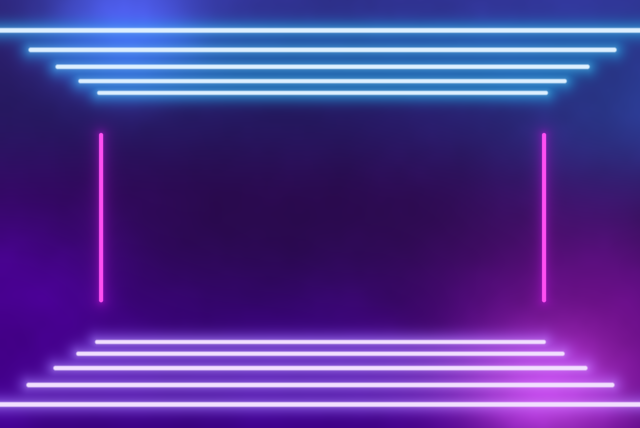
A WebGL 2 fragment shader for this background:

```glsl
#version 300 es
precision highp float;

uniform vec2 u_resolution;
out vec4 fragColor;

#define BAR_COUNT 5
#define BAR_HALF 0.0042
#define BAR_SLOPE 1.59
#define POST_HALF 0.0043
#define GLOW_SIZE 0.026
#define GLOW_GAIN 0.62
#define HAZE_SCALE 5.0
#define HAZE_GAIN 0.32

const vec3 ICE = vec3(0.87, 0.94, 1.0);
const vec3 CYAN = vec3(0.09, 0.55, 0.82);
const vec3 LILAC = vec3(0.95, 0.88, 1.0);
const vec3 VIOLET = vec3(0.51, 0.31, 0.90);
const vec3 PINK = vec3(1.0, 0.31, 0.95);
const vec3 MAGENTA = vec3(0.72, 0.08, 0.83);

float hash(vec2 p) {
    p = fract(p * vec2(0.1031, 0.1137));
    p += dot(p, p.yx + 33.33);
    return fract((p.x + p.y) * p.x * 17.0);
}

float noise(vec2 p) {
    vec2 i = floor(p), f = fract(p);
    f = f * f * (3.0 - 2.0 * f);
    return mix(mix(hash(i), hash(i + vec2(1, 0)), f.x),
               mix(hash(i + vec2(0, 1)), hash(i + vec2(1, 1)), f.x), f.y);
}

float fbm(vec2 p) {
    float sum = 0.0, amp = 0.5;
    for (int i = 0; i < 4; i++) {
        sum += amp * noise(p);
        p = p * 2.03 + 11.7;
        amp *= 0.5;
    }
    return sum;
}

// Soft elliptical light around a centre
float blob(vec2 p, vec2 centre, vec2 radius) {
    vec2 q = (p - centre) / radius;
    return exp(-dot(q, q));
}

// Distance to a segment with round ends, given its half extents
float segment(vec2 p, vec2 halfSize) {
    return length(max(abs(p) - halfSize, 0.0));
}

// Smoky gradient with coloured lights
vec3 backdrop(vec2 p) {
    vec3 col = mix(vec3(0.23, 0.0, 0.52), vec3(0.165, 0.04, 0.31), smoothstep(0.05, 0.5, p.y));
    col = mix(col, vec3(0.14, 0.10, 0.38), smoothstep(0.52, 0.78, p.y));
    col = mix(col, vec3(0.19, 0.20, 0.58), smoothstep(0.74, 0.98, p.y));
    col = mix(col, vec3(0.29, 0.0, 0.58), 0.9 * blob(p, vec2(0.0, 0.27), vec2(0.32, 0.26)));
    col = mix(col, vec3(0.17, 0.25, 0.60), 0.9 * blob(p, vec2(1.53, 0.76), vec2(0.36, 0.20)));
    col = mix(col, vec3(0.17, 0.10, 0.40), 0.7 * blob(p, vec2(0.0, 0.88), vec2(0.16, 0.2)));
    col = mix(col, vec3(0.50, 0.07, 0.58), 0.9 * blob(p, vec2(1.38, 0.16), vec2(0.34, 0.29)));
    col = mix(col, vec3(0.82, 0.29, 0.96), 0.9 * blob(p, vec2(1.28, 0.09), vec2(0.16, 0.13)));
    col = mix(col, vec3(0.33, 0.40, 1.0), 0.95 * blob(p, vec2(0.285, 0.94), vec2(0.16, 0.14)));
    float haze = fbm(p * HAZE_SCALE + 3.0) - 0.47;
    return col * (1.0 + HAZE_GAIN * haze);
}

// Five receding bars: wide glow, tight halo, bright core
vec3 barStack(vec3 col, vec2 p, float side, float aa, vec3 glowColor, vec3 coreColor) {
    float clear = 1.0, halo = 0.0, core = 0.0;
    for (int i = 0; i < BAR_COUNT; i++) {
        float k = float(i);
        float inset = 0.0485 * k - 0.0030 * k * k;
        float halfWidth = i == 0 ? 2.0 : 0.754 - BAR_SLOPE * inset;
        float d = segment(vec2(p.x, p.y + side * inset), vec2(halfWidth, 0.0));
        float w = BAR_HALF * (1.0 - 0.05 * k);
        clear *= 1.0 - GLOW_GAIN * exp(-d * d / (GLOW_SIZE * GLOW_SIZE));
        halo = max(halo, exp(-d / 0.0075));
        core = max(core, 1.0 - smoothstep(w - aa, w + aa + 0.0025, d));
    }
    col = mix(col, glowColor, 0.9 * (1.0 - clear));
    col = mix(col, mix(glowColor, coreColor, 0.45), 0.75 * halo);
    return mix(col, coreColor, core);
}

void main() {
    vec2 p = gl_FragCoord.xy / u_resolution.y;
    p.x += 0.75 - 0.5 * u_resolution.x / u_resolution.y;
    float aa = 0.6 / u_resolution.y;
    vec3 col = backdrop(p);

    // Ceiling and floor bars
    float leftLight = blob(p, vec2(0.285, 0.92), vec2(0.2, 0.16));
    vec3 ceilingGlow = mix(CYAN, vec3(0.23, 0.52, 1.0), 0.65 * leftLight);
    float rightLight = blob(p, vec2(1.28, 0.09), vec2(0.25, 0.18));
    vec3 floorGlow = mix(VIOLET, vec3(0.84, 0.33, 0.97), 0.8 * rightLight);
    col = barStack(col, p - vec2(0.756, 0.929), 1.0, aa, ceilingGlow, ICE);
    col = barStack(col, p - vec2(0.751, 0.055), -1.0, aa, floorGlow, LILAC);

    // Pair of upright posts, mirrored about the middle
    vec2 q = vec2(abs(p.x - 0.756) - 0.5175, p.y - 0.4915);
    float d = segment(q, vec2(0.0, 0.193));
    col = mix(col, MAGENTA, 0.65 * exp(-d / 0.012));
    col = mix(col, PINK, 1.0 - smoothstep(POST_HALF - aa, POST_HALF + aa + 0.001, d));

    fragColor = vec4(clamp(col, 0.0, 1.0), 1.0);
}
```
